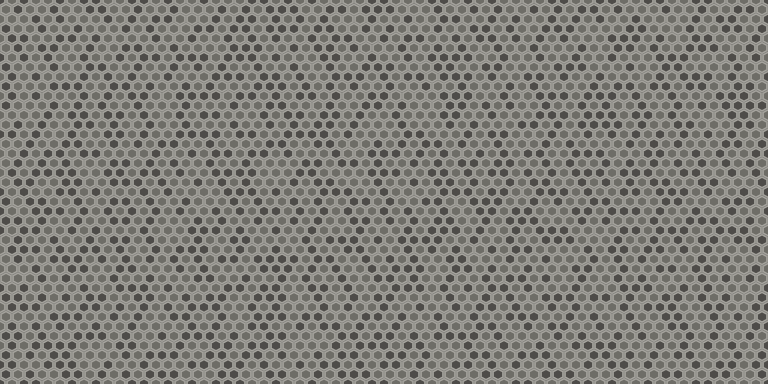
A Shadertoy shader for this pattern:

```glsl
// Honeycomb mosaic of small pointy-top hexagons in warm greys.
// Two staggered grids give the nearest tile; a hexagonal distance draws
// the tile, its pale rim and the seam, and a hash picks the dark tiles.

const vec2  REPEATS     = vec2(64.0, 40.0);  // tiles across, rows down
const float ROW_STEP    = 0.8660254;         // row spacing of a regular hexagon grid
const float TILE_RADIUS = 0.345;             // flat-side radius of the tile face
const float SEAM_RADIUS = 0.468;             // where the rim meets the seam
const float GROUP       = 3.0;               // tiles sharing one or two dark faces
const float PAIR_CHANCE = 0.36;              // share of groups with two dark faces
const vec3  DARK_FACE   = vec3(0.305, 0.300, 0.285);
const vec3  MID_FACE    = vec3(0.430, 0.428, 0.402);
const vec3  RIM         = vec3(0.650, 0.642, 0.620);
const vec3  SEAM        = vec3(0.500, 0.498, 0.478);

float hash(vec2 p) {
    vec3 q = fract(p.xyx * vec3(0.1031, 0.1030, 0.0973));
    q += dot(q, q.yzx + 33.33);
    return fract((q.x + q.y) * q.z);
}

// Distance from the centre, measured to the sides of a hexagon
float hexDistance(vec2 p) {
    p = abs(p);
    return max(p.x, 0.5 * p.x + ROW_STEP * p.y);
}

// Every group of neighbours in a row holds one or two dark faces
float isDark(vec2 cell) {
    vec2 group = vec2(floor(cell.x / GROUP), cell.y);
    float slot = mod(cell.x, GROUP);
    float start = floor(hash(group + 7.0) * GROUP);
    float count = hash(group + 91.0) < PAIR_CHANCE ? 2.0 : 1.0;
    return mod(slot - start + GROUP, GROUP) < count - 0.5 ? 1.0 : 0.0;
}

// Linear edge, one pixel wide
float edge(float limit, float d, float pixel) {
    return clamp((d - limit) / pixel + 0.5, 0.0, 1.0);
}

void mainImage(out vec4 fragColor, in vec2 fragCoord) {
    vec2 p = fragCoord / iResolution.xy * REPEATS * vec2(1.0, ROW_STEP);
    float pixel = REPEATS.x / iResolution.x;

    // Nearest centre among the even and the odd rows
    vec2 period = vec2(1.0, 2.0 * ROW_STEP);
    vec2 offset = 0.5 * period;
    vec2 evenId = floor(p / period + 0.5);
    vec2 oddId = floor((p - offset) / period + 0.5);
    vec2 evenPos = p - evenId * period;
    vec2 oddPos = p - offset - oddId * period;
    bool even = dot(evenPos, evenPos) < dot(oddPos, oddPos);
    vec2 local = even ? evenPos : oddPos;
    vec2 cell = even ? vec2(evenId.x, 2.0 * evenId.y)
                     : vec2(oddId.x, 2.0 * oddId.y + 1.0);

    // Face, rim and seam from the inside out
    float d = hexDistance(local);
    vec3 color = mix(MID_FACE, DARK_FACE, isDark(cell + 16.0));
    color = mix(color, RIM, edge(TILE_RADIUS, d, pixel));
    color = mix(color, SEAM, edge(SEAM_RADIUS, d, pixel));
    fragColor = vec4(color, 1.0);
}
```
